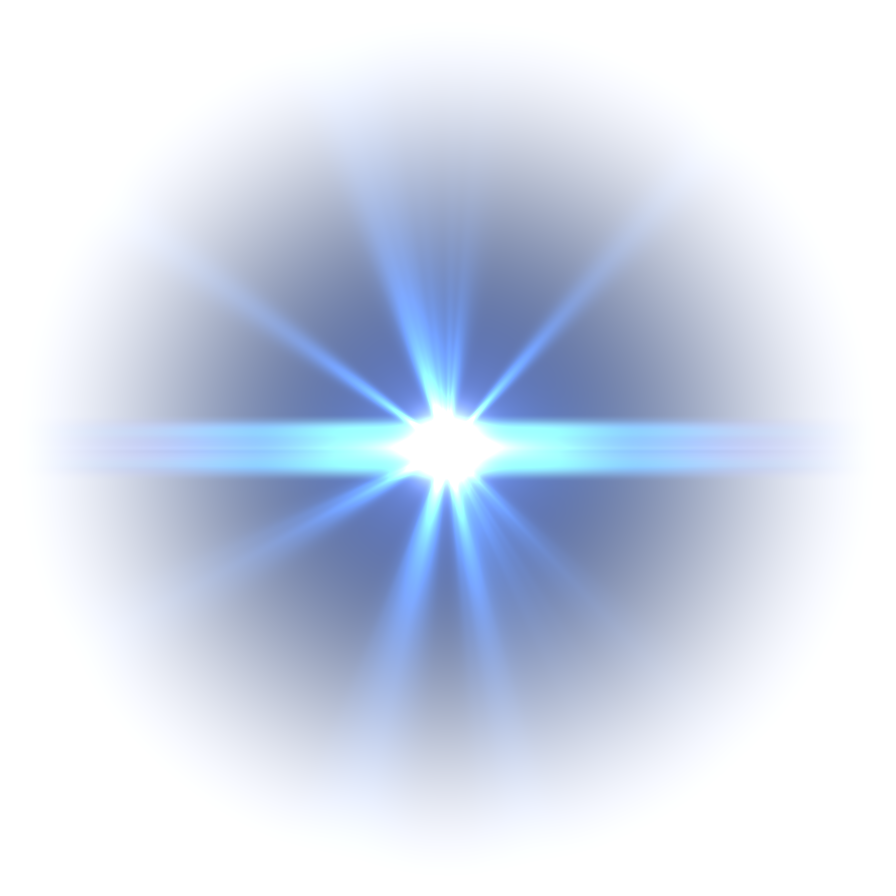
Give the GLSL for this background, as a three.js fragment shader.

```glsl
// Blue star flare with a wide horizontal streak on a dark, soft-edged halo over white.
varying vec2 vUv;

const vec2 CENTER = vec2(0.499, 0.5);
const float HALO_INNER = 0.10;
const float HALO_OUTER = 0.50;
const vec3 HALO_DARK = vec3(0.33, 0.37, 0.43);
const vec3 GLOW_BLUE = vec3(0.10, 0.20, 0.60);
const float GLOW_REACH = 0.15;

const int RAY_COUNT = 10;
const vec3 RAY_BLUE = vec3(0.20, 0.48, 1.0);
const vec3 RAY_CYAN = vec3(0.20, 0.75, 0.35);
const float RAY_GAIN = 1.7;

const float STREAK_HALF = 0.029;
const float STREAK_SOFT = 0.009;
const vec3 STREAK_CYAN = vec3(0.64, 0.98, 1.0);
const vec3 STREAK_BLUE = vec3(0.57, 0.77, 1.0);
const vec3 STREAK_LAVENDER = vec3(0.78, 0.80, 0.98);
const float CORE_RADIUS = 0.034;

float hash(float n) {
  return fract(sin(n * 12.9898) * 43758.547);
}

float noise(float x) {
  float i = floor(x);
  float f = fract(x);
  return mix(hash(i), hash(i + 1.0), f * f * (3.0 - 2.0 * f));
}

// Sum of tapered beams; each is (angle, angular width, strength, reach).
float rayLight(vec2 p, float r) {
  vec4 rays[RAY_COUNT];
  rays[0] = vec4(49.0, 2.6, 0.62, 0.110);
  rays[1] = vec4(85.0, 4.0, 0.50, 0.090);
  rays[2] = vec4(96.0, 5.0, 0.55, 0.095);
  rays[3] = vec4(106.0, 4.2, 0.95, 0.110);
  rays[4] = vec4(144.3, 2.6, 0.72, 0.110);
  rays[5] = vec4(209.0, 4.0, 0.75, 0.100);
  rays[6] = vec4(256.0, 5.0, 0.98, 0.110);
  rays[7] = vec4(281.5, 4.5, 0.80, 0.105);
  rays[8] = vec4(296.0, 8.0, 0.42, 0.090);
  rays[9] = vec4(313.0, 4.0, 0.30, 0.100);

  float angle = degrees(atan(p.y, p.x + 1e-6));
  float light = 0.0;
  for (int i = 0; i < RAY_COUNT; i++) {
    float turn = mod(angle - rays[i].x + 180.0, 360.0) - 180.0;
    float across = turn / rays[i].y;
    light += rays[i].z * exp(-0.5 * across * across - r / rays[i].w);
  }
  float fibres = 0.88 + 0.24 * noise(angle * 0.45 + 90.0);
  return light * fibres * RAY_GAIN;
}

// Lays the banded streak over the backdrop.
vec3 addStreak(vec3 base, vec2 p) {
  float x = abs(p.x);
  float y = abs(p.y);
  float body = 1.0 - smoothstep(STREAK_HALF - STREAK_SOFT, STREAK_HALF + STREAK_SOFT, y);
  float fade = 1.0 - smoothstep(0.24, 0.49, x);
  float band = exp(-pow((y - 0.018) / 0.007, 2.0));
  float threads = noise(p.y * 260.0 + 40.0);

  vec3 tint = mix(STREAK_CYAN, STREAK_BLUE, smoothstep(0.09, 0.22, x));
  tint = mix(tint, STREAK_LAVENDER, smoothstep(0.19, 0.36, x));
  tint += vec3(-0.02, 0.05, 0.02) * band + 0.04 * (threads - 0.5);
  vec3 color = mix(base, tint, 0.92 * body * fade);

  // Blue fringe spilling past the long edges.
  float fringe = exp(-y / 0.026) * exp(-x / 0.14);
  return color + vec3(0.06, 0.22, 0.38) * fringe;
}

// White heart with a horizontal spindle.
float coreLight(vec2 p, float r) {
  float heart = 1.4 * exp(-pow(r / CORE_RADIUS, 2.0));
  float spindle = 0.55 * exp(-pow(p.x / 0.075, 2.0) - pow(p.y / 0.010, 2.0));
  return heart + spindle;
}

void main() {
  vec2 p = vUv - CENTER;
  float r = length(p);

  // Halo and inner glow
  vec3 color = mix(HALO_DARK, vec3(1.0), smoothstep(HALO_INNER, HALO_OUTER, r));
  color += GLOW_BLUE * exp(-r / GLOW_REACH);

  // Flare parts
  color = addStreak(color, p);
  float rays = rayLight(p, r);
  color += RAY_BLUE * rays;
  color += RAY_CYAN * rays * exp(-r / 0.06);
  color += vec3(1.0, 0.9, 0.8) * rays * exp(-r / 0.025);
  color += coreLight(p, r);

  gl_FragColor = vec4(clamp(color, 0.0, 1.0), 1.0);
}
```
